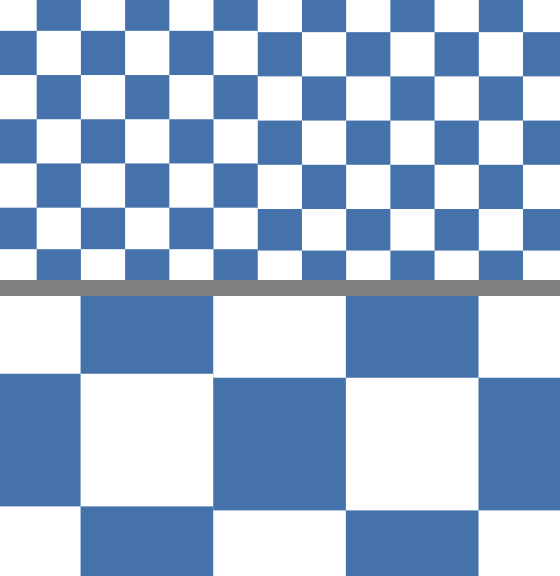
Top, the full canvas; bottom, a detail of the centre.
A WebGL 2 fragment shader for this pattern:

```glsl
#version 300 es
precision highp float;

uniform vec2 u_resolution;
out vec4 fragColor;

// Signed distance to the nearest cell edge: positive in even cells, negative in odd ones
vec2 alternate(vec2 cell) {
    return 0.5 - abs(mod(cell + 0.5, 2.0) - 1.0);
}

void main() {
    vec2 p = gl_FragCoord.xy / u_resolution.y;
    float cellSize = 0.1579;

    // The right-hand sheet of tiles hangs slightly lower, from the fifth column on
    vec2 cell = (p - vec2(0.131, 0.2583)) / cellSize;
    cell.y += 0.03 * step(5.0, cell.x);

    // Rows below the horizontal joint are slightly shorter
    cell.y *= cell.y < 0.0 ? 1.064 : 1.0;

    // Smooth both edge directions over one pixel, then combine into a checker
    float pixel = 1.0 / (u_resolution.y * cellSize);
    vec2 side = clamp(alternate(cell) / (0.5 * pixel), -1.0, 1.0);
    float checker = 0.5 + 0.5 * side.x * side.y;

    vec3 white = vec3(1.0);
    vec3 blue = vec3(0.27, 0.447, 0.667);
    fragColor = vec4(mix(white, blue, checker), 1.0);
}
```
